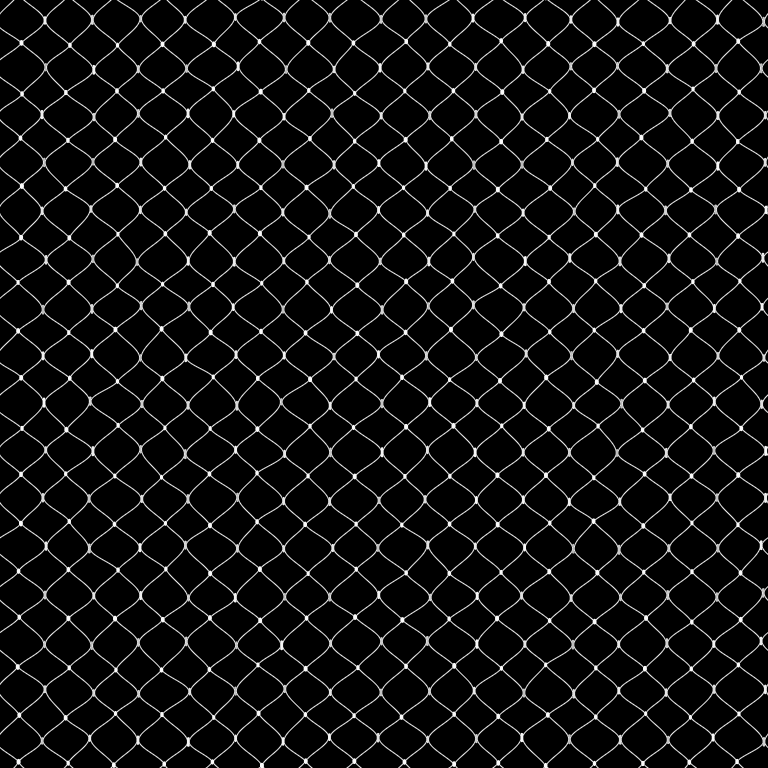
Give the GLSL for this pattern, as a WebGL 1 fragment shader.

```glsl
precision highp float;

uniform vec2 u_resolution;

const float REPEATS = 16.0;
const vec2 KNOT_PHASE = vec2(0.41, 0.094);
const float JITTER = 0.055;
const float WIRE_HALF_WIDTH = 0.011;
const float TOUCH_GAP = 0.016;
const vec3 BACKGROUND = vec3(0.0);
const vec3 WIRE_COLOUR = vec3(0.90);
const vec3 KNOT_COLOUR = vec3(0.98);

// Sineless hash: two values in 0..1 from a lattice position
vec2 hash22(vec2 p) {
  vec3 q = fract(p.xyx * vec3(0.1031, 0.1030, 0.0973));
  q += dot(q, q.yzx + 33.33);
  return fract((q.xx + q.yz) * q.zy);
}

// Hash that wraps with the tile; the seed separates independent uses
vec2 wrappedHash(vec2 id, float seed) {
  return hash22(mod(id, REPEATS) + seed);
}

// Lattice point pushed slightly off its regular place
vec2 jittered(vec2 id, float seed) {
  return id + (wrappedHash(id, seed) - 0.5) * 2.0 * JITTER;
}

// Distance to an upright capsule
float capsule(vec2 p, float halfLength, float radius) {
  return length(vec2(p.x, max(abs(p.y) - halfLength, 0.0))) - radius;
}

// Distance to a wire that leaves start vertically and meets end at a slant
float wireDistance(vec2 p, vec2 start, vec2 end, float slant) {
  vec2 span = end - start;
  float s = clamp((p.y - start.y) / span.y, 0.0, 1.0);
  float bend = s * s * (3.0 - slant - (2.0 - slant) * s);
  float bendRate = s * (2.0 * (3.0 - slant) - 3.0 * (2.0 - slant) * s);
  float slope = span.x / span.y * bendRate;
  float across = abs(p.x - start.x - span.x * bend) / sqrt(1.0 + slope * slope);
  return max(across, abs(p.y - start.y - span.y * s));
}

// Antialiased coverage of a shape from its signed distance
float coverage(float d, float pixel) {
  return clamp(0.5 - d / pixel, 0.0, 1.0);
}

void main() {
  vec2 p = gl_FragCoord.xy / u_resolution * REPEATS - KNOT_PHASE;
  float pixel = REPEATS / min(u_resolution.x, u_resolution.y);
  vec2 nearest = floor(p + 0.5);
  float wire = 0.0;
  float knots = 0.0;

  for (int j = -1; j <= 1; j++) {
    for (int i = -1; i <= 1; i++) {
      vec2 id = nearest + vec2(float(i), float(j));
      vec2 knot = jittered(id, 3.0);
      vec2 knotSize = wrappedHash(id, 61.0);
      float knotDistance = capsule(p - knot, 0.018, mix(0.032, 0.042, knotSize.x));
      knots = max(knots, coverage(knotDistance, pixel));

      // Four wires run from each knot to the surrounding touching points
      for (int k = 0; k < 4; k++) {
        float column = mod(float(k), 2.0);
        float row = floor(float(k) / 2.0);
        vec2 touchId = id + vec2(column, row) - 1.0;
        vec2 touch = jittered(touchId, 29.0) + 0.5;
        vec2 wear = wrappedHash(touchId, 83.0);
        float slant = mix(0.45, 0.95, wrappedHash(id, 101.0 + 17.0 * float(k)).x);

        // Neighbouring wires lie side by side where they touch
        vec2 start = touch + vec2((0.5 - column) * 2.0 * TOUCH_GAP, 0.0);
        float d = wireDistance(p, start, knot, slant);
        wire = max(wire, coverage(d - WIRE_HALF_WIDTH, pixel));

        float touchDistance = capsule(p - touch, mix(0.045, 0.075, wear.x), 0.030);
        knots = max(knots, coverage(touchDistance, pixel) * mix(0.75, 1.0, wear.y));
      }
    }
  }

  vec3 colour = mix(BACKGROUND, WIRE_COLOUR, wire);
  colour = max(colour, KNOT_COLOUR * knots);
  gl_FragColor = vec4(colour, 1.0);
}
```
